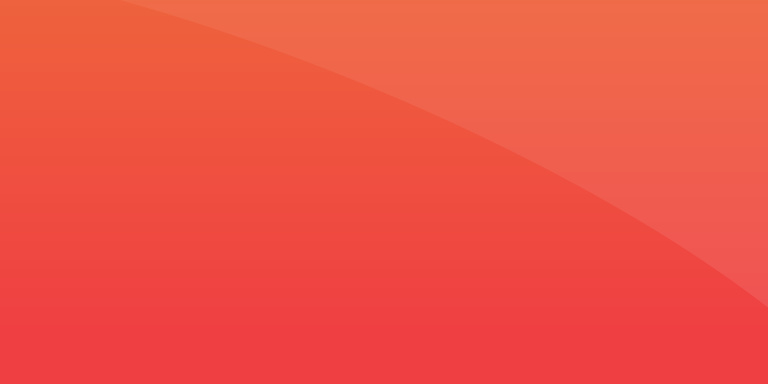
This background is drawn by a WebGL 2 fragment shader. Its source:

```glsl
#version 300 es
precision highp float;
// Warm red-orange vertical gradient with a pale curved veil over the upper right.
uniform vec2 u_resolution;
out vec4 fragColor;

// Height of the veil's lower edge at x, in canvas heights
float veilEdge(float x) {
    float u = max(x - 0.3125, 0.0);
    return 1.0 - u * (0.28 + 0.103 * u + 0.0009 * pow(u, 6.0));
}

void main() {
    vec2 p = gl_FragCoord.xy / u_resolution.y;
    p.x *= 2.0 * u_resolution.y / u_resolution.x;

    // Base gradient, flat along the bottom
    vec3 red = vec3(0.937, 0.247, 0.259);
    vec3 orange = vec3(0.935, 0.385, 0.238);
    vec3 color = mix(red, orange, clamp((p.y - 0.14) / 0.86, 0.0, 1.0));

    // Translucent veil, a little denser toward its lower tip
    float pixel = 1.0 / u_resolution.y;
    float veil = smoothstep(-0.7 * pixel, 0.7 * pixel, p.y - veilEdge(p.x));
    veil *= step(0.3125, p.x);
    color = mix(color, vec3(1.0), veil * mix(0.1, 0.06, p.y));

    fragColor = vec4(color, 1.0);
}
```
